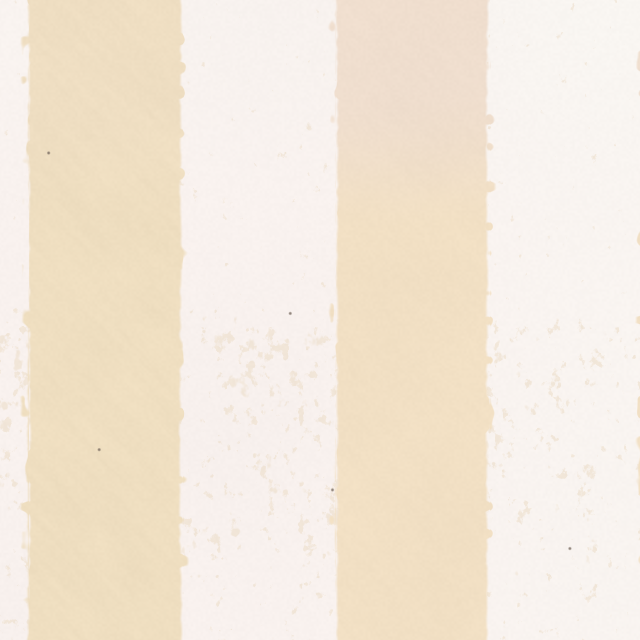
This pattern is drawn by a Shadertoy shader. Its source:

```glsl
// Two broad cream stripes on chalky off-white, like aged painted paper.
// A repeated distance function gives the stripes; layered value noise adds
// rough edges, tint drift, worn flecks below mid-height and a few dark specks.

#define STRIPE_PERIOD 0.4800
#define STRIPE_WIDTH  0.2365
#define STRIPE_START  0.0456
#define EDGE_WOBBLE   0.0035
#define CHIP_REACH    0.011
#define WEAR_TOP      0.510
#define FLECK_OPACITY 0.65
#define GRAIN         0.012
#define SPECK_RADIUS  0.0021
#define CHALK vec3(0.972, 0.944, 0.932)
#define CREAM vec3(0.941, 0.873, 0.762)
#define BLUSH vec3(0.938, 0.870, 0.808)

float hash(vec2 p) {
    vec3 q = fract(vec3(p.xyx) * 0.1031);
    q += dot(q, q.yzx + 33.33);
    return fract((q.x + q.y) * q.z);
}

float noise(vec2 p) {
    vec2 i = floor(p), f = fract(p);
    f = f * f * (3.0 - 2.0 * f);
    return mix(mix(hash(i), hash(i + vec2(1, 0)), f.x),
               mix(hash(i + vec2(0, 1)), hash(i + vec2(1, 1)), f.x), f.y);
}

float fbm(vec2 p) {
    float sum = 0.0, amp = 0.533;
    for (int i = 0; i < 4; i++) {
        sum += amp * noise(p);
        p = mat2(1.6, 1.2, -1.2, 1.6) * p + 17.3;
        amp *= 0.5;
    }
    return sum;
}

// Signed distance to the nearest stripe, negative inside
float stripeDistance(float x) {
    float fromCentre = x - STRIPE_START - 0.5 * STRIPE_WIDTH;
    float nearest = mod(fromCentre + 0.5 * STRIPE_PERIOD, STRIPE_PERIOD) - 0.5 * STRIPE_PERIOD;
    return abs(nearest) - 0.5 * STRIPE_WIDTH;
}

// Coverage of cream flecks showing through the chalk
float fleckMask(vec2 uv) {
    float cluster = fbm(uv * 7.0 + 4.0);
    float band = smoothstep(WEAR_TOP + 0.015, WEAR_TOP - 0.03, uv.y)
               * smoothstep(-0.15, 0.25, uv.y);
    float side = mix(1.0, 0.6, smoothstep(0.70, 0.80, uv.x));
    float wear = band * side * smoothstep(0.15, 0.65, cluster);
    float threshold = mix(0.76, 0.57, wear);
    float fine = fbm(uv * vec2(85.0, 70.0));
    float patches = fbm(uv * vec2(38.0, 30.0) + 51.0);
    return max(smoothstep(0.0, 0.13, fine - threshold),
               smoothstep(0.0, 0.10, patches - threshold - 0.09));
}

// Sparse round specks, at most one in each cell
float speckMask(vec2 uv, float px) {
    vec2 cell = floor(uv * 5.0);
    vec2 offset = 0.15 + 0.7 * vec2(hash(cell + 11.0), hash(cell + 29.0));
    float dist = length(uv - (cell + offset) / 5.0) - SPECK_RADIUS;
    return step(0.78, hash(cell + 3.0)) * smoothstep(px, -px, dist);
}

void mainImage(out vec4 fragColor, in vec2 fragCoord) {
    float px = 1.0 / iResolution.y;
    vec2 uv = fragCoord * px;

    // Stripe shape with uneven, chipped edges
    float dist = stripeDistance(uv.x);
    float side = floor((uv.x - STRIPE_START) / (0.5 * STRIPE_PERIOD));
    dist += EDGE_WOBBLE * (noise(vec2(uv.y * 5.0, side)) - 0.5);
    dist += 0.0025 * (noise(vec2(uv.y * 90.0, side + 9.0)) - 0.5);
    dist -= CHIP_REACH * smoothstep(0.60, 0.95, noise(uv * vec2(60.0, 48.0) + 7.0));
    float stripe = smoothstep(0.0015 + px, -0.0015 - px, dist);

    // Chalk ground: cooler pink at left, cleaner towards the right
    float drift = fbm(uv * 3.0);
    float clean = smoothstep(0.45, 1.0, uv.x) * 0.6 + smoothstep(0.6, 1.0, uv.y) * 0.4;
    vec3 chalk = CHALK + vec3(0.004, 0.020, 0.016) * clean + 0.012 * (drift - 0.5);
    chalk = mix(chalk, vec3(0.930, 0.875, 0.800), FLECK_OPACITY * fleckMask(uv));

    // Cream paint: first stripe duller, second one blushing near the top
    float second = step(STRIPE_START + 0.75 * STRIPE_PERIOD, uv.x);
    vec3 cream = CREAM + mix(vec3(-0.006, -0.003, -0.010), vec3(0.006, 0.004, 0.006), second);
    float blush = smoothstep(0.66, 0.86, uv.y + 0.08 * (drift - 0.5));
    cream = mix(cream, BLUSH, blush * mix(0.15, 1.0, second));
    cream += 0.016 * (fbm(uv * 9.0 + 20.0) - 0.5);
    float brushed = fbm(vec2(uv.x + uv.y, (uv.x - uv.y) * 0.15) * 70.0);
    cream += 0.018 * (brushed - 0.5) * mix(1.0, 0.5, second);

    // Layers, paper grain and specks
    vec3 color = mix(chalk, cream, stripe);
    color += GRAIN * (noise(uv * 260.0) - 0.5);
    color = mix(color, vec3(0.47, 0.42, 0.38), 0.8 * speckMask(uv, px));
    fragColor = vec4(clamp(color, 0.0, 1.0), 1.0);
}
```
